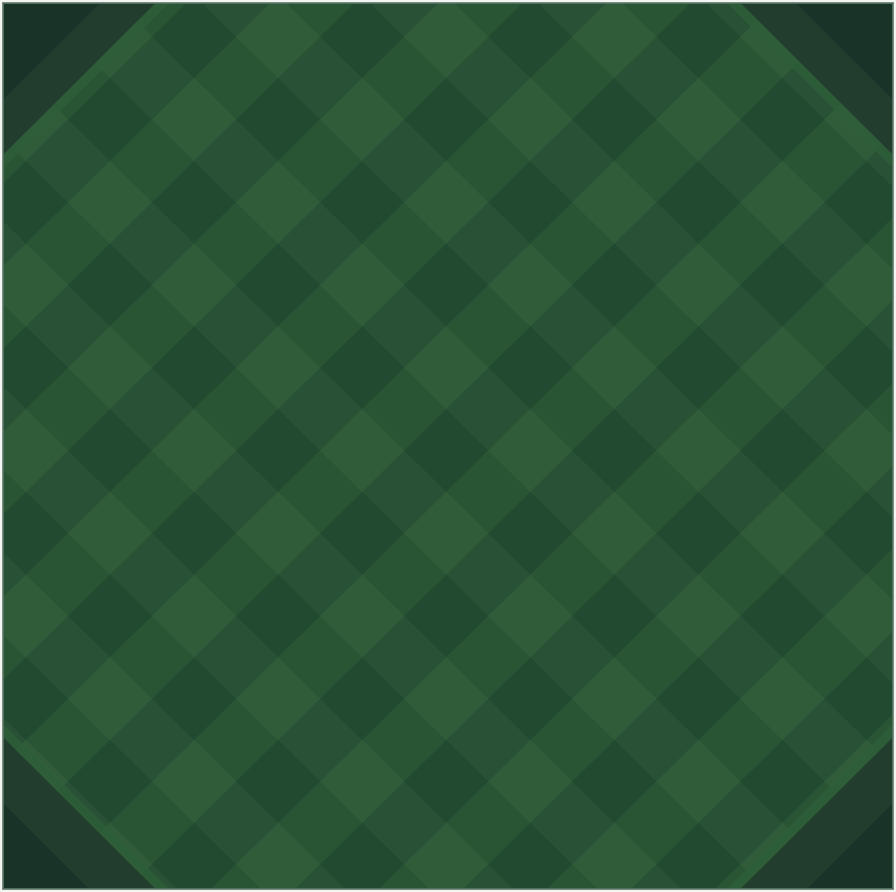
Give the GLSL for this pattern, as a Shadertoy shader.

```glsl
const vec3 DARK_CHECK = vec3(0.133, 0.290, 0.188);
const vec3 RISING_TINT = vec3(0.033, 0.045, 0.019);
const vec3 FALLING_TINT = vec3(0.022, 0.027, 0.019);
const vec3 TRIM = vec3(0.180, 0.370, 0.225);
const vec3 CORNER_OUTER = vec3(0.133, 0.240, 0.180);
const vec3 CORNER_INNER = vec3(0.102, 0.200, 0.160);
const vec3 RIM = vec3(0.32, 0.43, 0.36);
const vec3 MARGIN = vec3(0.95, 0.96, 0.95);

// Smooth coverage of the region where value lies below edge
float below(float value, float edge, float blur) {
    return 1.0 - smoothstep(edge - blur, edge + blur, value);
}

// Half-width stripe of period 1: 0 around whole numbers, 1 between them
float stripe(float coord, float blur) {
    float dist = abs(fract(coord + 0.5) - 0.5);
    return 1.0 - below(dist, 0.25, blur);
}

// Two crossing sets of translucent diagonal stripes
vec3 diagonalGingham(vec2 uv, vec2 repeats, vec2 center, float pixel) {
    vec2 p = (uv - center) * repeats;
    float blur = pixel * repeats.x;
    float rising = stripe(p.x - p.y, blur);
    float falling = stripe(p.x + p.y, blur);
    return DARK_CHECK + RISING_TINT * rising + FALLING_TINT * falling;
}

// Cut corners: light trim, then two nested triangles
vec3 addCorners(vec3 color, float diagonal, float innerSize, float pixel) {
    color = mix(color, TRIM, 0.75 * below(diagonal, 0.192, pixel));
    color = mix(color, CORNER_OUTER, below(diagonal, 0.177, pixel));
    return mix(color, CORNER_INNER, below(diagonal, innerSize, pixel));
}

// Pale margin with a softer rim inside it
vec3 addMargin(vec3 color, float edgeDistance, float pixel) {
    color = mix(color, RIM, below(edgeDistance, 0.0045, 0.5 * pixel));
    return mix(color, MARGIN, below(edgeDistance, 0.0026, 0.5 * pixel));
}

void mainImage(out vec4 fragColor, in vec2 fragCoord) {
    vec2 uv = fragCoord / iResolution.xy;
    float pixel = 1.0 / min(iResolution.x, iResolution.y);

    vec3 color = diagonalGingham(uv, vec2(5.33, 5.39), vec2(0.498, 0.495), pixel);

    // Fold the canvas so all four corners share one formula
    vec2 inset = min(uv, 1.0 - uv);
    float innerSize = mix(0.103, 0.115, step(0.5, uv.y));
    color = addCorners(color, inset.x + inset.y, innerSize, pixel);
    color = addMargin(color, min(inset.x, inset.y), pixel);

    fragColor = vec4(color, 1.0);
}
```
